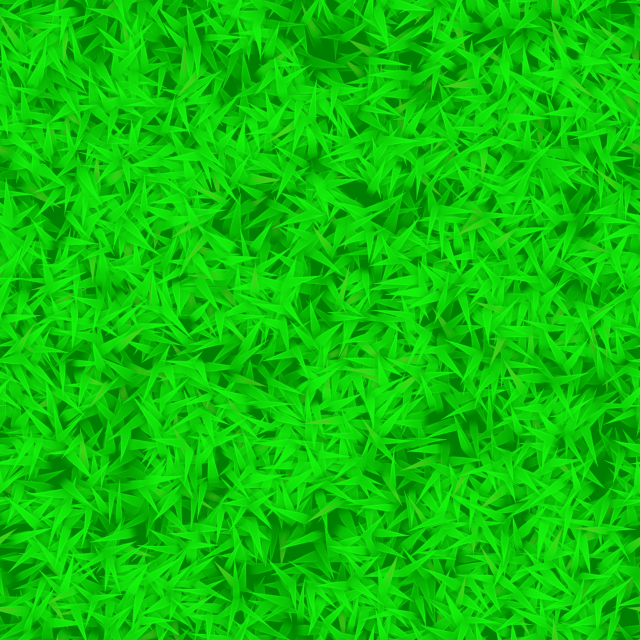
A three.js fragment shader for this texture:

```glsl
varying vec2 vUv;

const float GRID = 19.0;           // cells per side in every layer, one blade per cell
const int LAYERS = 12;
const float CLUMPS = 20.0;         // clump noise cells per side
const float MIN_DENSITY = 0.22;    // share of top blades kept in the thinnest spots
const float CLUMP_SHADE = 0.3;     // brightness swing between thin and dense spots
const float MIN_LENGTH = 0.056;
const float MAX_LENGTH = 0.082;
const float MIN_HALF_WIDTH = 0.0065;
const float MAX_HALF_WIDTH = 0.011;
const float LOW_WIDENING = 0.35;   // extra width of the lowest blades
const float MAX_BEND = 0.12;       // sideways curl, relative to blade length
const float EDGE_SOFTNESS = 0.0013;
const float RIM_WIDTH = 0.003;
const float RIM_GLOW = 0.17;
const float SHADOW_REACH = 0.01;
const float SHADOW_STRENGTH = 0.12;
const float DRY_SHARE = 0.07;
const float TAU = 6.2831853;

const vec3 SOIL = vec3(0.0, 0.5, 0.0);
const vec3 MID_GREEN = vec3(0.03, 0.73, 0.01);
const vec3 TIP_GREEN = vec3(0.08, 0.94, 0.05);
const vec3 DRY_STRAW = vec3(0.45, 0.72, 0.16);

float hash(vec2 p) {
  return fract(sin(dot(p, vec2(127.1, 311.7))) * 43758.5453);
}

// Value noise that wraps at the canvas edges.
float clumpNoise(vec2 uv) {
  vec2 p = uv * CLUMPS;
  vec2 cell = floor(p);
  vec2 f = smoothstep(0.0, 1.0, p - cell);
  vec2 a = mod(cell, CLUMPS);
  vec2 b = mod(cell + 1.0, CLUMPS);
  return mix(mix(hash(a), hash(vec2(b.x, a.y)), f.x),
             mix(hash(vec2(a.x, b.y)), hash(b), f.x), f.y);
}

vec3 grassRamp(float shade) {
  float s = clamp(shade, 0.0, 1.04);
  return s < 0.5 ? mix(SOIL, MID_GREEN, s * 2.0)
                 : mix(MID_GREEN, TIP_GREEN, s * 2.0 - 1.0);
}

// Paints one tapered blade, centred on the origin of q, over the ground colour.
vec3 paintBlade(vec3 ground, vec2 q, vec2 seed, float height, float baseShade) {
  float angle = TAU * hash(seed + 3.1);
  float bladeLength = mix(MIN_LENGTH, MAX_LENGTH, hash(seed + 5.7));
  float halfWidth = mix(MIN_HALF_WIDTH, MAX_HALF_WIDTH, hash(seed + 8.3));
  halfWidth *= 1.0 + LOW_WIDENING * (1.0 - height);
  float bend = MAX_BEND * (2.0 * hash(seed + 11.9) - 1.0);
  float tone = hash(seed + 14.2) - 0.5;

  // Blade coordinates: t runs from root to tip
  vec2 dir = vec2(cos(angle), sin(angle));
  float along = dot(q, dir) + 0.5 * bladeLength;
  float t = along / bladeLength;
  float across = dot(q, vec2(-dir.y, dir.x)) - bend * bladeLength * (t * t - 0.3);

  // Outline
  float taper = (1.0 - t) * mix(0.65, 1.0, smoothstep(0.0, 0.3, t));
  float side = abs(across) - halfWidth * taper;
  float dist = max(side, max(-along, along - bladeLength));
  float root = smoothstep(0.0, 0.25, t);
  float cover = root * (1.0 - smoothstep(-EDGE_SOFTNESS, EDGE_SOFTNESS, dist));
  float shadow = root * (1.0 - smoothstep(0.0, SHADOW_REACH, dist));

  // Shading: dark root, bright tip and lit rim
  float rim = smoothstep(-RIM_WIDTH, -0.2 * RIM_WIDTH, side) * smoothstep(0.05, 0.5, t);
  vec3 blade = grassRamp(baseShade + 0.35 * t + 0.12 * tone + RIM_GLOW * rim);

  // A few blades carry a dry streak along the middle
  float dry = step(hash(seed + 17.6), DRY_SHARE);
  float streak = 1.0 - smoothstep(0.1, 0.6, abs(across) / halfWidth);
  blade = mix(blade, DRY_STRAW, 0.5 * dry * streak * smoothstep(0.1, 0.5, t));

  ground = mix(ground, SOIL, SHADOW_STRENGTH * shadow);
  return mix(ground, blade, cover);
}

// One wrapping grid of blades; the fixed visiting order keeps overlaps consistent.
vec3 paintLayer(vec3 color, vec2 uv, float layer, float height, float baseShade) {
  vec2 shift = vec2(hash(vec2(layer, 1.7)), hash(vec2(layer, 9.2)));
  vec2 p = (uv + shift) * GRID;
  vec2 cell = floor(p);
  for (int y = -1; y <= 1; y++) {
    for (int x = -1; x <= 1; x++) {
      vec2 id = cell + vec2(float(x), float(y));
      vec2 seed = mod(id, GRID) + vec2(37.0, 53.0) * layer;
      vec2 middle = id + vec2(hash(seed), hash(seed + 1.3));
      float clump = clumpNoise(middle / GRID - shift);
      float density = mix(MIN_DENSITY, 1.0, smoothstep(0.2, 0.6, clump));
      density = mix(1.0, density, smoothstep(0.1, 0.5, height));
      if (hash(seed + 21.4) < density) {
        color = paintBlade(color, (p - middle) / GRID, seed, height, baseShade);
      }
    }
  }
  return color;
}

void main() {
  float clumpShade = CLUMP_SHADE * (clumpNoise(vUv) - 0.5);
  vec3 color = SOIL;
  for (int i = 0; i < LAYERS; i++) {
    float layer = float(i);
    float height = layer / float(LAYERS - 1);
    float depth = 1.0 - height;
    float baseShade = 0.16 + 0.55 * (1.0 - depth * depth) + clumpShade;
    color = paintLayer(color, vUv, layer, height, baseShade);
  }
  gl_FragColor = vec4(color, 1.0);
}
```
